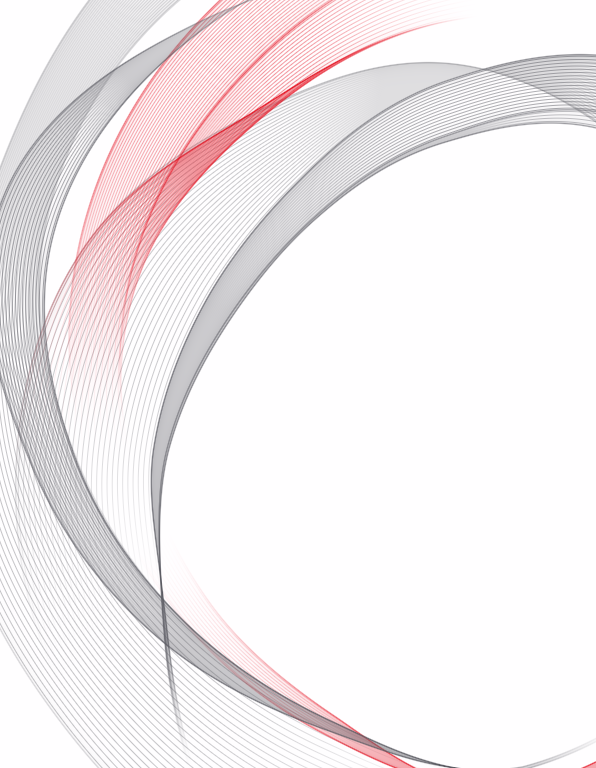
Write a Shadertoy shader that draws this background.

```glsl
// Sweeping translucent ribbons of fine grey and red threads curl around a white disc.
// Each ribbon lies between two polar curves; blending the curves gives its threads,
// which bunch together and darken wherever the ribbon narrows or twists.

const float HEIGHT = 768.0;              // design units along the canvas height
const vec2 CENTRE = vec2(430.0, 348.0);  // pole of all the curves
const float FIRST_ANGLE = -105.0;        // degrees, clockwise from the left
const float ANGLE_STEP = 33.0;
const float THREAD_WIDTH = 0.7;
const float EDGE_WIDTH = 1.25;
const float MAX_COVERAGE = 0.42;
const float RIM_DEPTH = 6.0;
const float RIM_STRENGTH = 0.20;

const vec3 PAPER = vec3(1.0, 0.995, 1.0);
const vec3 GREY = vec3(0.36, 0.36, 0.39);
const vec3 PALE_GREY = vec3(0.50, 0.50, 0.52);
const vec3 RED = vec3(0.89, 0.04, 0.10);

// Curve radii at eight equally spaced angles
const mat2x4 ARCH_OUTER = mat2x4(800., 527., 338., 278., 254., 271., 340., 425.);
const mat2x4 ARCH_FOLD = mat2x4(800., 529., 341., 264., 226., 233., 284., 364.);
const mat2x4 ARCH_INNER = mat2x4(800., 530., 342., 262., 223.5, 231., 278., 345.);
const mat2x4 VEIL_OUTER = mat2x4(540., 505., 477., 486., 494., 562., 640., 700.);
const mat2x4 VEIL_INNER = mat2x4(362., 317., 318., 356., 431., 490., 525., 540.);
const mat2x4 LOOP_OUTER = mat2x4(359., 327., 348., 402., 481., 460., 445., 440.);
const mat2x4 LOOP_INNER = mat2x4(362., 317., 318., 357., 421., 452., 480., 500.);
const mat2x4 MESH_OUTER = mat2x4(520., 500., 460., 416., 386., 354., 357., 338.);
const mat2x4 FLAME_OUTER = mat2x4(520., 500., 460., 416., 386., 355., 400., 460.);
const mat2x4 FLAME_INNER = mat2x4(280., 282., 288., 303., 325., 345., 400., 460.);
const mat2x4 PLUME_OUTER = mat2x4(260., 280., 310., 345., 393., 461., 550., 640.);
const mat2x4 PLUME_INNER = mat2x4(280., 284., 290., 302., 334., 389., 476., 570.);
const mat2x4 TAIL_INNER = mat2x4(388., 311., 286., 288., 300., 310., 320., 330.);
const mat2x4 TAIL_OUTER = mat2x4(380., 332., 318., 330., 345., 360., 370., 380.);

float knot(mat2x4 radii, int i) {
    i = clamp(i, 0, 7);
    return radii[i / 4][i % 4];
}

// Catmull-Rom radius of a curve at an angle in degrees
float curveRadius(float angle, mat2x4 radii) {
    float u = clamp((angle - FIRST_ANGLE) / ANGLE_STEP, 0.0, 7.0);
    int i = min(int(u), 6);
    float f = u - float(i);
    float a = knot(radii, i - 1), b = knot(radii, i);
    float c = knot(radii, i + 1), d = knot(radii, i + 2);
    return b + 0.5 * f * (c - a + f * (2.0 * a - 5.0 * b + 4.0 * c - d
         + f * (3.0 * (b - c) + d - a)));
}

float gradientLength(float value) {
    return max(length(vec2(dFdx(value), dFdy(value))), 1e-5);
}

// Antialiased stroke that keeps its total ink when thinner than a pixel
float stroke(float dist, float width, float pixel) {
    float reach = max(width, pixel);
    return width / reach * clamp(1.0 - dist / reach, 0.0, 1.0);
}

// weights: threads, first edge, second edge
// fade: hidden and full angle at the low end, full and hidden at the high end
void ribbon(inout vec3 colour, vec2 polar, vec3 ink, mat2x4 first, mat2x4 second,
            float threads, vec3 weights, vec4 fade) {
    float pixel = HEIGHT / iResolution.y;
    float a = polar.x - curveRadius(polar.y, first);
    float b = polar.x - curveRadius(polar.y, second);
    float span = a - b;
    span = abs(span) < 0.001 ? 0.001 : span;
    float across = a / span;

    // Inside means lying on opposite sides of the two curves
    float sideA = smoothstep(-pixel, pixel, a);
    float sideB = smoothstep(-pixel, pixel, b);
    float inside = sideA + sideB - 2.0 * sideA * sideB;

    // Threads, averaged where too close to resolve
    float spacing = pixel / (threads * gradientLength(across));
    float coverage = min(THREAD_WIDTH / spacing, MAX_COVERAGE);
    float offset = abs(fract(across * threads) - 0.5) * spacing;
    float resolved = smoothstep(1.5, 3.0, spacing / pixel);
    float mesh = mix(coverage, stroke(offset, THREAD_WIDTH, pixel), resolved);

    // Crisp edges with a soft inner rim
    float distA = abs(a) * pixel / gradientLength(a);
    float distB = abs(b) * pixel / gradientLength(b);
    float edges = weights.y * stroke(distA, EDGE_WIDTH, pixel)
                + weights.z * stroke(distB, EDGE_WIDTH, pixel);
    float rim = weights.y * exp(-distA / RIM_DEPTH) + weights.z * exp(-distB / RIM_DEPTH);

    float visible = smoothstep(fade.x, fade.y, polar.y)
                  * (1.0 - smoothstep(fade.z, fade.w, polar.y));
    float alpha = inside * (weights.x * mesh + RIM_STRENGTH * rim) + edges;
    colour = mix(colour, ink, clamp(alpha * visible, 0.0, 1.0));
}

void mainImage(out vec4 fragColor, in vec2 fragCoord) {
    vec2 p = fragCoord / iResolution.y * HEIGHT - CENTRE;
    vec2 polar = vec2(length(p), degrees(atan(p.y, -p.x)));
    vec3 colour = PAPER;

    // Wide pale veils
    ribbon(colour, polar, PALE_GREY, VEIL_OUTER, VEIL_INNER, 30., vec3(.65, .3, .25), vec4(-100, -45, 62, 85));
    ribbon(colour, polar, PALE_GREY, MESH_OUTER, ARCH_OUTER, 26., vec3(.6, .45, 0), vec4(-40, 15, 140, 150));

    // Red plumes and tail
    ribbon(colour, polar, RED, PLUME_OUTER, PLUME_INNER, 24., vec3(.55, .5, .5), vec4(-2, 45, 66, 92));
    ribbon(colour, polar, RED, PLUME_INNER, FLAME_INNER, 16., vec3(.6, .25, .5), vec4(-2, 58, 68, 97));
    ribbon(colour, polar, RED, FLAME_OUTER, FLAME_INNER, 16., vec3(.65, .7, .3), vec4(-10, 65, 70, 97));
    ribbon(colour, polar, RED, TAIL_INNER, TAIL_OUTER, 10., vec3(.55, .6, .6), vec4(-125, -115, -88, -22));

    // Grey loop and arch
    ribbon(colour, polar, GREY, LOOP_OUTER, LOOP_INNER, 17., vec3(.7, .6, .65), vec4(-125, -88, 45, 85));
    ribbon(colour, polar, GREY, ARCH_OUTER, ARCH_FOLD, 17., vec3(.7, .6, .4), vec4(-56, -38, 140, 150));
    ribbon(colour, polar, GREY, ARCH_FOLD, ARCH_INNER, 4., vec3(.5, .2, .55), vec4(-56, -38, 140, 150));
    fragColor = vec4(colour, 1.0);
}
```
